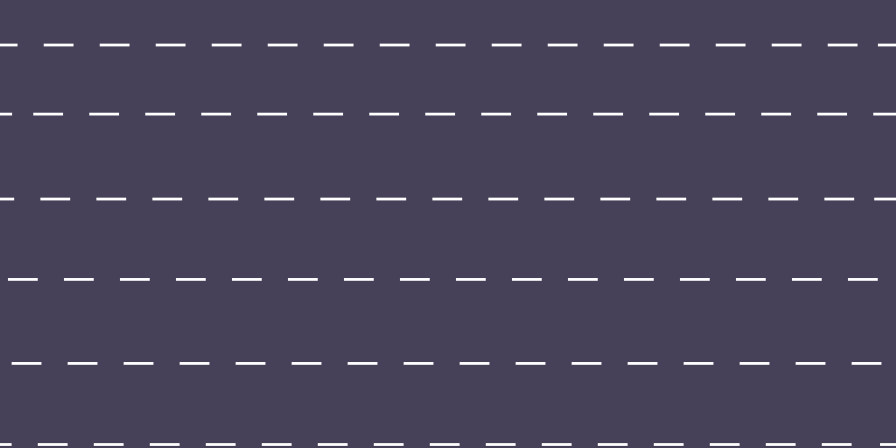
A Shadertoy shader for this pattern:

```glsl
const vec3 GROUND = vec3(0.273, 0.250, 0.345);
const vec3 PAINT = vec3(1.0);
const float DASHES_ACROSS = 16.0;
const float DASH_LENGTH = 0.532;      // in dash spacings
const float LINE_WIDTH = 0.0062;      // in canvas heights
const int LINE_COUNT = 6;

// Per line: height, start of first dash, shift of the left and right edge dashes
const vec4 LINES[LINE_COUNT] = vec4[LINE_COUNT](
    vec4(0.8995, 0.781, 0.00, -0.104),
    vec4(0.7453, 0.594, 0.09,  0.000),
    vec4(0.5557, 0.721, 0.00, -0.110),
    vec4(0.3763, 0.142, 0.00,  0.000),
    vec4(0.1888, 0.208, 0.00,  0.000),
    vec4(0.0078, 0.675, 0.00,  0.040)
);

// Smoothed coverage of a band around zero
float band(float offset, float width, float pixel) {
    return clamp(0.5 + (0.5 * width - abs(offset)) / pixel, 0.0, 1.0);
}

float dashedLine(vec2 p, vec4 line, vec2 pixel) {
    // Nearest dash, counted from the first whole one
    float firstCentre = line.y + 0.5 * DASH_LENGTH;
    float index = floor(p.x - firstCentre + 0.5);

    // Dashes cut by the canvas edge sit slightly out of step
    float shift = 0.0;
    if (index < 0.0) shift = line.z;
    if (index >= DASHES_ACROSS - 1.0) shift = line.w;

    float along = p.x - firstCentre - index - shift;
    return band(along, DASH_LENGTH, pixel.x)
         * band(p.y - line.x, LINE_WIDTH, pixel.y);
}

void mainImage(out vec4 fragColor, in vec2 fragCoord) {
    // x in dash spacings, y in canvas heights
    vec2 pixel = vec2(DASHES_ACROSS, 1.0) / iResolution.xy;
    vec2 p = fragCoord * pixel;

    float paint = 0.0;
    for (int i = 0; i < LINE_COUNT; i++) {
        paint = max(paint, dashedLine(p, LINES[i], pixel));
    }
    fragColor = vec4(mix(GROUND, PAINT, paint), 1.0);
}
```
